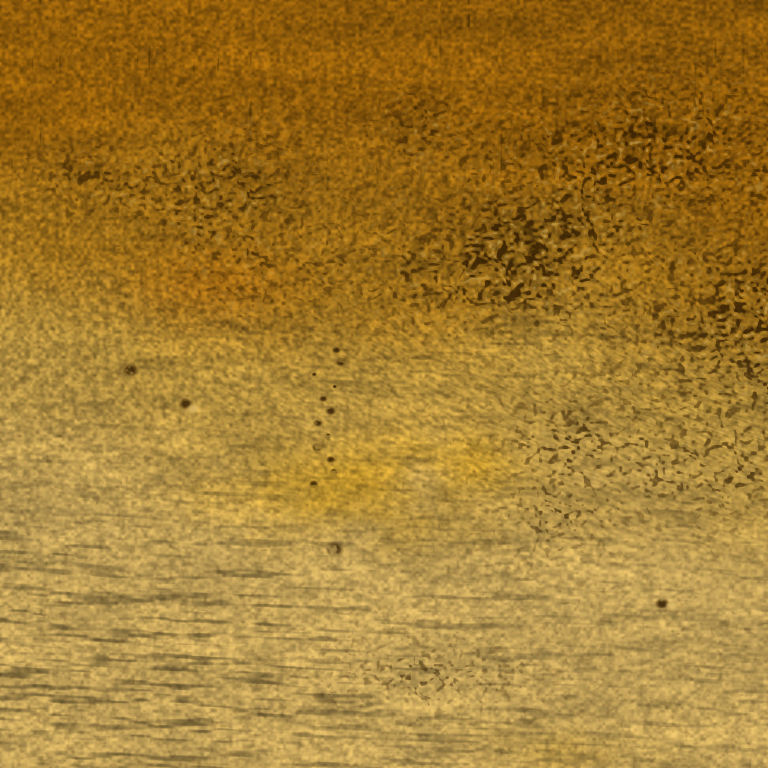
Reproduce this texture procedurally as a WebGL 2 fragment shader.

```glsl
#version 300 es
precision highp float;
// Weathered ochre plaster: a dark amber band fading down into pale sand.
// Warped height picks the base colour; soft ellipses place stains and glows;
// stretched value noise adds grain, pits, brush streaks and scratches.
#define GRAIN_SCALE 215.0
#define GRAIN_AMOUNT 0.62
#define PIT_AMOUNT 0.80
#define FLECK_AMOUNT 0.50
#define STREAK_AMOUNT 0.36
#define STREAK_TILT 0.035
#define SCRATCH_AMOUNT 0.30
#define EDGE_WARP 0.14
#define CHIP_COUNT 12

uniform vec2 u_resolution;
out vec4 fragColor;

const vec3 AMBER = vec3(0.580, 0.370, 0.040);
const vec3 OCHRE = vec3(0.620, 0.435, 0.095);
const vec3 STRAW = vec3(0.700, 0.555, 0.230);
const vec3 SAND = vec3(0.745, 0.620, 0.340);
const vec3 GOLD = vec3(0.750, 0.570, 0.140);
const vec3 RUST = vec3(0.650, 0.400, 0.050);
const vec3 UMBER = vec3(0.190, 0.110, 0.010);
const vec3 CREAM = vec3(0.860, 0.720, 0.400);

float hash(vec2 p) {
    return fract(sin(dot(p, vec2(127.1, 311.7))) * 43758.5);
}

float noise(vec2 p) {
    vec2 i = floor(p), f = fract(p);
    f = f * f * (3.0 - 2.0 * f);
    return mix(mix(hash(i), hash(i + vec2(1, 0)), f.x),
               mix(hash(i + vec2(0, 1)), hash(i + vec2(1, 1)), f.x), f.y);
}

float fbm(vec2 p) {
    float sum = 0.0, amp = 0.5;
    for (int i = 0; i < 5; i++) {
        sum += amp * noise(p);
        p = mat2(1.6, 1.2, -1.2, 1.6) * p + 7.3;
        amp *= 0.5;
    }
    return sum / 0.97;
}

// Soft elliptical patch, 1 at its centre
float patchAt(vec2 p, vec2 centre, vec2 radius) {
    vec2 q = (p - centre) / radius;
    return exp(-dot(q, q));
}

// Small chip with a smooth edge
float chip(vec2 p, vec2 centre, float radius) {
    return 1.0 - smoothstep(0.3 * radius, 1.3 * radius, length((p - centre) * vec2(0.8, 1.0)));
}

vec3 baseColour(vec2 p, float cloud) {
    float h = p.y + EDGE_WARP * (cloud - 0.5) + 0.09 * (p.x - 0.45);
    vec3 c = mix(SAND, STRAW, smoothstep(0.25, 0.56, h));
    c = mix(c, OCHRE, smoothstep(0.50, 0.68, h));
    c = mix(c, AMBER, smoothstep(0.66, 0.86, h));
    return c * (1.0 - 0.10 * smoothstep(0.92, 1.05, h));
}

float stainMask(vec2 p) {
    float m = 0.65 * patchAt(p, vec2(0.30, 0.75), vec2(0.11, 0.08));
    m += 0.55 * patchAt(p, vec2(0.12, 0.77), vec2(0.08, 0.04));
    m += 0.75 * patchAt(p, vec2(0.69, 0.68), vec2(0.13, 0.09));
    m += 0.75 * patchAt(p, vec2(0.88, 0.81), vec2(0.19, 0.09));
    m += 0.90 * patchAt(p, vec2(1.00, 0.57), vec2(0.14, 0.10));
    m += 0.45 * patchAt(p, vec2(0.53, 0.84), vec2(0.07, 0.05));
    m += 0.35 * patchAt(p, vec2(0.50, 0.64), vec2(0.30, 0.07));
    m += 0.40 * patchAt(p, vec2(0.74, 0.43), vec2(0.11, 0.08));
    m += 0.45 * patchAt(p, vec2(0.95, 0.39), vec2(0.13, 0.07));
    m += 0.35 * patchAt(p, vec2(0.73, 0.33), vec2(0.06, 0.05));
    m += 0.35 * patchAt(p, vec2(0.55, 0.12), vec2(0.12, 0.04));
    return m;
}

void main() {
    vec2 p = gl_FragCoord.xy / u_resolution;
    vec3 col = baseColour(p, fbm(p * vec2(4.0, 6.0)));

    // Warm glows and broad mottling
    float gold = patchAt(p, vec2(0.45, 0.36), vec2(0.18, 0.06)) + patchAt(p, vec2(0.58, 0.40), vec2(0.08, 0.04));
    gold += 0.6 * patchAt(p, vec2(0.74, 0.02), vec2(0.10, 0.03));
    col = mix(col, GOLD, 0.8 * min(gold, 1.0) * smoothstep(0.15, 0.75, fbm(p * vec2(11.0, 17.0) + 4.0)));
    col = mix(col, RUST, 0.6 * patchAt(p, vec2(0.28, 0.63), vec2(0.10, 0.05)));
    col *= 0.87 + 0.26 * fbm(p * vec2(9.0, 26.0) + 11.0);

    // Thin tilted brush streaks, strongest low down and on the left
    float low = 1.0 - smoothstep(0.25, 0.68, p.y);
    float lane = p.y + STREAK_TILT * p.x + 0.012 * noise(p * vec2(4.0, 3.0));
    float streak = 0.5 * noise(vec2(p.x * 9.0, lane * 165.0)) + 0.5 * noise(vec2(p.x * 38.0, lane * 235.0));
    float streakZone = low * (0.45 + 0.65 * patchAt(p, vec2(0.15, 0.12), vec2(0.45, 0.18)));
    streakZone += 0.5 * patchAt(p, vec2(0.60, 0.55), vec2(0.50, 0.07));
    col *= 1.0 + STREAK_AMOUNT * streakZone * (0.12 - smoothstep(0.50, 0.85, streak));

    // Sparse vertical scratches in the amber band
    float scratch = noise(vec2(p.x * 190.0, p.y * 13.0 + 3.0)) * (0.6 + 0.4 * noise(p * 90.0));
    col *= 1.0 - SCRATCH_AMOUNT * smoothstep(0.72, 0.95, scratch) * smoothstep(0.66, 0.80, p.y);

    // Fine grain, drawn out sideways lower down
    vec2 fine = p * vec2(mix(GRAIN_SCALE, 0.62 * GRAIN_SCALE, low), GRAIN_SCALE);
    float grain = 0.55 * noise(fine) + 0.45 * noise(p * GRAIN_SCALE * 1.13 + 31.0);
    col *= 1.0 + GRAIN_AMOUNT * (1.0 - 0.3 * low) * (grain - 0.5);

    // Dark pits with pale flecks beside them, dense inside the stains
    float stain = stainMask(p) * (0.35 + 1.3 * fbm(p * 24.0 + 2.0));
    vec2 pitPos = p * vec2(165.0, 205.0) + 2.0 * noise(p * 60.0);
    float pit = 0.7 * noise(pitPos + 57.0) + 0.3 * noise(p * 240.0 + 9.0);
    float dark = smoothstep(0.58, 0.84, pit + 0.12 * stain) * clamp(1.1 * stain + 0.17, 0.0, 1.0);
    col = mix(col * (1.0 - 0.10 * min(stain, 1.2)), UMBER, PIT_AMOUNT * dark);
    float fleck = smoothstep(0.62, 0.88, 1.0 - pit) * min(stain + 0.08, 1.0);
    col = mix(col, CREAM, FLECK_AMOUNT * fleck);

    // Chips scattered down a narrow column, then a few lone ones
    float chips = 0.0;
    for (int i = 0; i < CHIP_COUNT; i++) {
        float k = float(i);
        vec2 at = vec2(0.405 + 0.04 * hash(vec2(k, 3.0)), 0.37 + 0.19 * k / float(CHIP_COUNT));
        chips = max(chips, chip(p, at, 0.002 + 0.004 * hash(vec2(k, 8.0))));
    }
    chips = max(chips, max(chip(p, vec2(0.170, 0.518), 0.008), chip(p, vec2(0.242, 0.474), 0.007)));
    chips = max(chips, max(chip(p, vec2(0.436, 0.285), 0.009), chip(p, vec2(0.862, 0.214), 0.007)));
    col = mix(col, UMBER, 0.85 * chips * smoothstep(0.15, 0.55, grain));
    col = mix(col, CREAM, max(chip(p, vec2(0.875, 0.211), 0.006), 0.8 * chip(p, vec2(0.251, 0.468), 0.006)));

    fragColor = vec4(clamp(col, 0.0, 1.0), 1.0);
}
```
